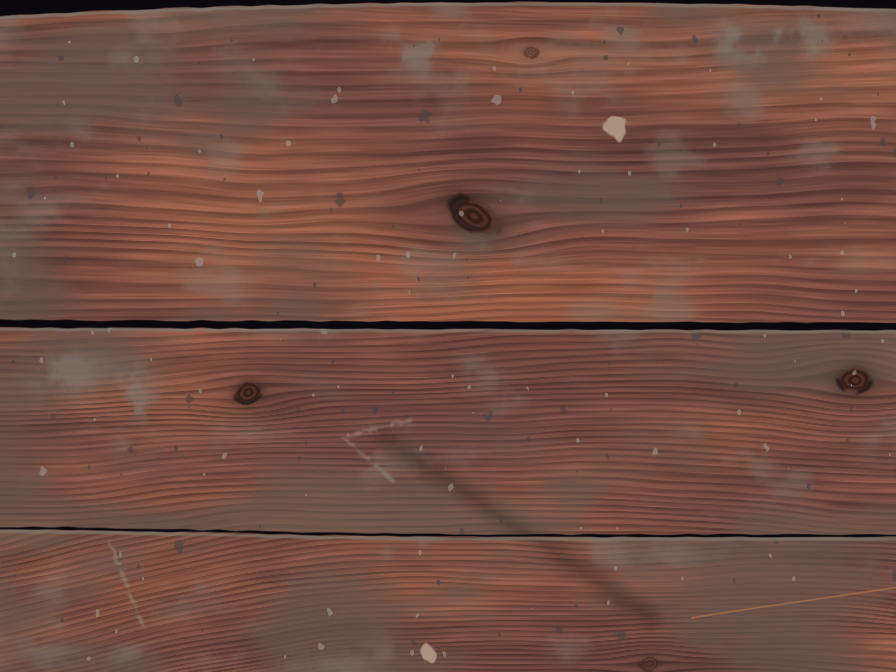
Reproduce this texture procedurally as a WebGL 2 fragment shader.

```glsl
#version 300 es
precision highp float;
uniform vec2 u_resolution;
out vec4 fragColor;

// Knots: centre, radius, tilt
const vec4 knots[5] = vec4[5](
  vec4(0.706, 0.679, 0.030, -0.55), vec4(0.369, 0.416, 0.021, 0.3),
  vec4(1.272, 0.434, 0.025, 0.1), vec4(0.967, 0.012, 0.016, 0.0),
  vec4(0.790, 0.922, 0.012, 0.0));

float hash(vec2 p) {
  vec3 q = fract(p.xyx * vec3(0.1031, 0.1030, 0.0973));
  q += dot(q, q.yzx + 33.33);
  return fract((q.x + q.y) * q.z);
}

float noise(vec2 p) {
  vec2 i = floor(p), f = fract(p);
  f *= f * (3.0 - 2.0 * f);
  return mix(mix(hash(i), hash(i + vec2(1, 0)), f.x),
             mix(hash(i + vec2(0, 1)), hash(i + vec2(1, 1)), f.x), f.y);
}

float fbm(vec2 p) {
  float sum = 0.0, amp = 0.5;
  for (int i = 0; i < 5; i++, amp *= 0.5) {
    sum += amp * noise(p);
    p = p * 2.03 + 17.7;
  }
  return sum;
}

float segment(vec2 p, vec2 a, vec2 b) {
  vec2 ab = b - a;
  return length(p - a - ab * clamp(dot(p - a, ab) / dot(ab, ab), 0.0, 1.0));
}

float blob(vec2 p, vec2 centre, vec2 size) {
  vec2 d = (p - centre) / size;
  return exp(-dot(d, d));
}

vec2 turn(vec2 d, float a) {
  return mat2(cos(a), -sin(a), sin(a), cos(a)) * d;
}

// Height within the grain, bent around every knot
float grainHeight(vec2 p, float board) {
  float v = p.y + 0.045 * (noise(vec2(p.x * 2.2, p.y * 4.0) + board * 17.0) - 0.5)
    + 0.008 * noise(p * vec2(8, 22));
  if (board > 1.5) v += 0.13 * (p.x - 0.9) * (p.x - 0.9);
  for (int i = 0; i < 5; i++) {
    vec2 d = p - knots[i].xy;
    float r = knots[i].z * 30.0;
    v -= d.y * 0.78 * exp(-dot(d * d, vec2(60, 240) / (r * r)));
  }
  return v;
}

void main() {
  vec2 p = gl_FragCoord.xy / u_resolution.y;
  float px = 1.0 / u_resolution.y;
  float topEdge = 0.997 - 0.033 * (p.x - 0.78) * (p.x - 0.78);
  float upperSeam = 0.518 - 0.003 * p.x;
  float lowerSeam = mix(0.214, 0.203, smoothstep(0.0, 0.7, p.x));
  float board = p.y > upperSeam ? 0.0 : p.y > lowerSeam ? 1.0 : 2.0;
  vec2 q = p + board * vec2(7.3, 3.1);

  // Broad colour of the boards
  float tone = fbm(q * vec2(2.5, 9.0));
  vec3 col = mix(vec3(0.42, 0.27, 0.24), vec3(0.56, 0.35, 0.27), smoothstep(0.25, 0.7, tone));
  float warm = blob(p, vec2(0.75, 0.58), vec2(0.5, 0.09)) + 0.8 * blob(p, vec2(0.82, 0.86), vec2(0.12, 0.06));
  col = mix(col, vec3(0.60, 0.35, 0.26), 0.45 * warm);

  // Growth rings and fine fibres
  float v = grainHeight(p, board);
  float rings = v * (board < 0.5 ? 66.0 : 92.0) - 26.0 * (v - 0.52) * (v - 0.52)
    + 2.0 * noise(vec2(q.x * 0.8, v * 16.0));
  float ring = fract(rings);
  float late = smoothstep(0.25, 0.82, ring) * (1.0 - smoothstep(0.86, 1.0, ring));
  float strength = 0.35 + 0.65 * noise(vec2(q.x * 2.0, v * 26.0));
  col *= 1.06 - 0.32 * late * strength;
  col *= 0.90 + 0.20 * noise(vec2(q.x * 14.0, v * 380.0));
  col *= 0.92 + 0.16 * noise(vec2(q.x * 3.0, v * 55.0));

  // Grey weathering
  float film = fbm(q * vec2(3.5, 7.0) + 41.0) + 0.08 * smoothstep(0.8, 0.0, p.x)
    + 0.10 * smoothstep(0.78, 1.0, p.y) + 0.03 * board;
  col = mix(col, vec3(0.39, 0.33, 0.30), 0.65 * smoothstep(0.48, 0.68, film));
  float scuff = smoothstep(0.56, 0.78, fbm(q * vec2(9.0, 13.0) + 5.0));
  float worn = blob(p, vec2(0.1, 0.446), vec2(0.05, 0.03)) + blob(p, vec2(0.2, 0.39), vec2(0.03, 0.06))
    + blob(p, vec2(1.16, 0.94), vec2(0.12, 0.04)) + blob(p, vec2(0.63, 0.93), vec2(0.07, 0.04));
  col = mix(col, vec3(0.50, 0.47, 0.44), clamp(0.4 * scuff + worn * smoothstep(0.35, 0.7, fbm(p * 24.0)), 0.0, 0.65));

  // Dark diagonal stain across the lower boards
  float stain = segment(p, vec2(0.57, 0.35), vec2(0.97, 0.08));
  col *= 1.0 - 0.22 * smoothstep(0.04, 0.0, stain + 0.02 * fbm(p * 20.0));

  // Knots with cracked rims
  for (int i = 0; i < 5; i++) {
    vec2 d = turn(p - knots[i].xy, knots[i].w) * vec2(i == 0 ? 0.8 : 1.0, 1.35);
    float r = length(d) / knots[i].z + 0.35 * (fbm(p * 60.0) - 0.5);
    float fade = i < 3 ? 1.0 : 0.45;
    vec3 heart = vec3(0.46, 0.27, 0.22) * (0.85 + 0.2 * sin(r * 16.0));
    col = mix(col, heart, fade * smoothstep(1.0, 0.8, r));
    col *= 1.0 - 0.35 * fade * exp(-max(r - 0.8, 0.0) * 2.2);
    float rim = smoothstep(0.28, 0.0, abs(r - 0.95)) * smoothstep(0.25, 0.6, noise(p * 45.0 + 3.0));
    col = mix(col, vec3(0.12, 0.09, 0.09), 0.8 * fade * rim);
  }

  // Scattered flecks, pale and dark
  for (int i = 0; i < 3; i++) {
    vec2 g = p * (9.0 + 8.0 * float(i)) + float(i) * 31.0, cell = floor(g);
    vec2 centre = 0.3 + 0.4 * vec2(hash(cell), hash(cell + 9.0));
    vec2 d = (fract(g) - centre) * vec2(1.2, 0.8);
    float size = 0.03 + 0.07 * hash(cell + 23.0);
    float fleck = smoothstep(size, size * 0.5, length(d) + 0.09 * (noise(p * 160.0) - 0.5));
    float kind = hash(cell + 57.0);
    col = mix(col, kind > 0.93 ? vec3(0.58, 0.56, 0.52) : vec3(0.29, 0.26, 0.26), fleck * 0.65 * step(0.84, kind));
  }

  // Chips and scratches
  float ragged = 0.014 * (noise(p * 90.0) - 0.5);
  float chip = min(length((p - vec2(0.916, 0.808)) * vec2(0.8, 1.0)) - 0.015, length(p - vec2(0.636, 0.028)) - 0.011);
  col = mix(col, vec3(0.66, 0.57, 0.49), smoothstep(0.003, -0.002, chip + ragged));
  float scratch = min(segment(p, vec2(0.165, 0.19), vec2(0.213, 0.068)), segment(p, vec2(0.51, 0.35), vec2(0.585, 0.285)));
  scratch = min(scratch, segment(p, vec2(0.51, 0.35), vec2(0.61, 0.375)));
  col = mix(col, vec3(0.56, 0.52, 0.48), 0.6 * smoothstep(0.008, 0.0, scratch + abs(ragged)));
  float fibre = segment(p + vec2(0.0, 0.006 * noise(p * 7.0)), vec2(1.03, 0.085), vec2(1.35, 0.132));
  col = mix(col, vec3(0.66, 0.43, 0.27), 0.8 * smoothstep(0.001 + px, 0.0, fibre));

  // Worn board edges and dark gaps
  float wobble = 0.002 * (noise(vec2(p.x * 40.0, board)) - 0.5);
  float lip = min(abs(p.y - upperSeam + 0.008), abs(p.y - lowerSeam + 0.005));
  lip = min(lip, abs(p.y - topEdge + 0.003));
  col = mix(col, vec3(0.50, 0.47, 0.43), 0.7 * smoothstep(0.003 + px, 0.0005, lip + wobble));
  float gap = min(abs(p.y - upperSeam) - 0.0055, abs(p.y - lowerSeam) - 0.0018);
  gap = min(gap, topEdge - p.y) + wobble;
  col = mix(col, vec3(0.04, 0.03, 0.05), smoothstep(px, -px, gap));
  fragColor = vec4(col, 1.0);
}
```
